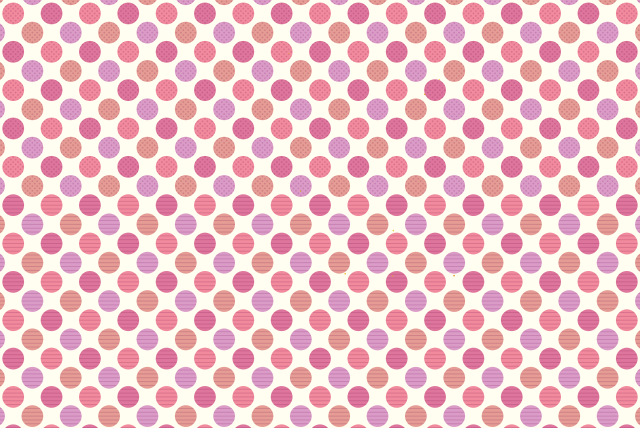
Write a Shadertoy shader that draws this pattern.

```glsl
// Staggered polka dots in four checkered colours on a cream ground.
// Two interleaved square lattices give the dots; upper rows are filled with
// tiny staggered spots, lower rows with thin stripes, plus a few stray specks.

#define PITCH 0.0896         // dot spacing, in canvas heights
#define TOP_ROW 0.0314       // first row centre below the top edge
#define DOT_RADIUS 0.283     // in pitches, as are the sizes below
#define FILL_SWITCH 4.75     // row where spots give way to stripes
#define STRIPE_PITCH 0.1
#define STRIPE_HALF 0.012
#define SPOT_PITCH 0.125
#define SPOT_RADIUS 0.021
#define MARK_TINT vec3(0.91, 0.82, 0.90)
#define SPECK_COUNT 8
#define SPECK_RADIUS 0.0016  // in canvas heights

const vec3 CREAM   = vec3(1.00, 0.995, 0.94);
const vec3 PINK    = vec3(0.94, 0.54, 0.61);
const vec3 MAGENTA = vec3(0.87, 0.46, 0.61);
const vec3 TAN     = vec3(0.895, 0.61, 0.58);
const vec3 LILAC   = vec3(0.855, 0.61, 0.78);

float hash(float n) {
    return fract(sin(n * 127.1 + 3.7) * 4375.85);
}

// Coverage of a shape from its signed distance and the pixel size.
float cover(float dist, float pixel) {
    return clamp(0.5 - dist / pixel, 0.0, 1.0);
}

// Nearest point among integer points and cell centres.
vec2 nearestStaggered(vec2 p) {
    vec2 corner = floor(p + 0.5);
    vec2 centre = floor(p) + 0.5;
    return distance(p, corner) < distance(p, centre) ? corner : centre;
}

vec3 dotColour(vec2 centre) {
    vec2 cell = floor(centre);
    bool odd = mod(cell.x + cell.y, 2.0) > 0.5;
    bool inner = fract(centre.x) > 0.25;
    if (inner) return odd ? LILAC : TAN;
    return odd ? MAGENTA : PINK;
}

float stripes(vec2 p, float pixel) {
    float dist = abs(fract(p.y / STRIPE_PITCH + 0.5) - 0.5) * STRIPE_PITCH;
    return cover(dist - STRIPE_HALF, pixel);
}

float spots(vec2 p, float pixel) {
    vec2 g = p / SPOT_PITCH;
    float dist = distance(g, nearestStaggered(g)) * SPOT_PITCH;
    return cover(dist - SPOT_RADIUS, pixel);
}

// Sparse yellow and orange flecks.
vec3 addSpecks(vec3 colour, vec2 p, float pixel) {
    for (int i = 0; i < SPECK_COUNT; i++) {
        float n = float(i) * 5.0 + 1.0;
        float spread = hash(n);
        vec2 at = vec2(mix(0.32, -0.42, spread * spread), 0.7 * hash(n + 1.0));
        float radius = SPECK_RADIUS * mix(0.5, 1.2, hash(n + 2.0));
        vec3 tint = mix(vec3(0.98, 0.86, 0.35), vec3(0.88, 0.62, 0.18), hash(n + 3.0));
        colour = mix(colour, tint, cover(distance(p, at) - radius, pixel));
    }
    return colour;
}

void mainImage(out vec4 fragColor, in vec2 fragCoord) {
    // Heights, centred across and measured down from the top.
    float pixel = 1.0 / iResolution.y;
    vec2 p = vec2(fragCoord.x - 0.5 * iResolution.x, iResolution.y - fragCoord.y) * pixel;

    // Lattice space: one unit per pitch.
    vec2 q = (p - vec2(0.0, TOP_ROW)) / PITCH;
    float latticePixel = pixel / PITCH;
    vec2 centre = nearestStaggered(q);
    vec2 local = q - centre;

    // Fill with marks, then cut out the disc.
    float mark = centre.y > FILL_SWITCH ? stripes(local, latticePixel)
                                        : spots(local, latticePixel);
    vec3 fill = dotColour(centre) * mix(vec3(1.0), MARK_TINT, mark);
    float disc = cover(length(local) - DOT_RADIUS, latticePixel);
    vec3 colour = mix(CREAM, fill, disc);

    fragColor = vec4(addSpecks(colour, p, pixel), 1.0);
}
```
